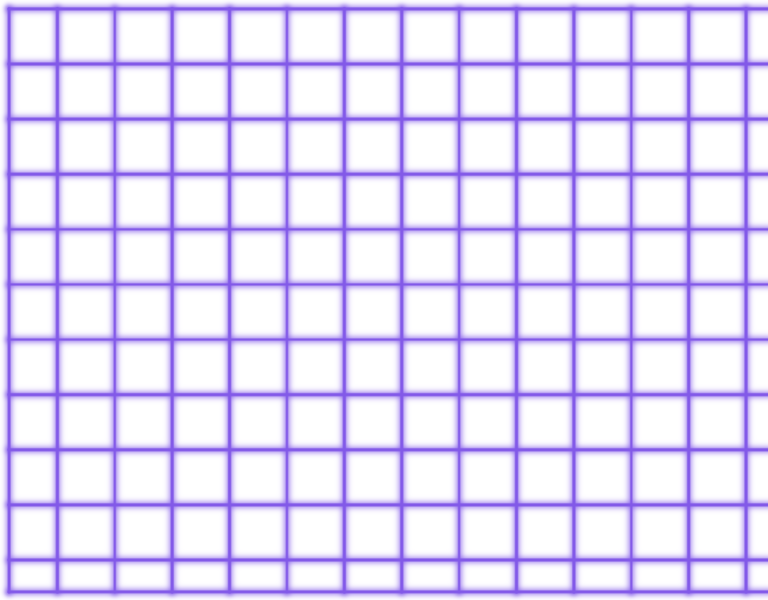
This pattern is drawn by a WebGL 2 fragment shader. Its source:

```glsl
#version 300 es
precision highp float;
// Violet grid with a soft glow on white, framed at left, top and bottom and open at right.
// Rounding to the nearest column and row gives line distances, shaded as a core plus a
// Gaussian halo; some lines are slightly thinner than the rest.

uniform vec2 u_resolution;
out vec4 fragColor;

// Opacity of a line at distance d from its centre, for a given half width
float glowLine(float d, float halfWidth) {
    float soft = max(0.0018, 0.7 / u_resolution.y);
    float core = 1.0 - smoothstep(halfWidth - soft, halfWidth + soft, d);
    float halo = 0.55 * exp(-d * d / 0.000058);
    return 1.0 - (1.0 - core) * (1.0 - halo);
}

void main() {
    // Units of canvas height, measured from the upper left
    vec2 p = vec2(gl_FragCoord.x, u_resolution.y - gl_FragCoord.y) / u_resolution.y;

    // Frame edges, and how far the point lies beyond them
    float left = 0.0152, top = 0.0148, bottom = 0.9864;
    vec2 beyond = max(vec2(left - p.x, max(top - p.y, p.y - bottom)), 0.0);

    // Nearest regular column and row
    vec2 pitch = vec2(0.09565, 0.09185);
    float column = max(round(p.x / pitch.x), 1.0);
    float row = clamp(round((p.y - top) / pitch.y), 0.0, 10.0);
    float dx = abs(p.x - column * pitch.x);
    float dy = abs(p.y - top - row * pitch.y);

    // Every third column and the three middle rows are thinner
    float columnWidth = mod(column, 3.0) == 2.0 ? 0.0019 : 0.0026;
    float rowWidth = abs(row - 5.0) < 1.5 ? 0.0019 : 0.0026;

    // Lines end at the frame; the left and bottom frame lines are off the regular pitch
    float vertical = max(glowLine(length(vec2(dx, beyond.y)), columnWidth),
                         glowLine(length(vec2(p.x - left, beyond.y)), 0.0024));
    float horizontal = max(glowLine(length(vec2(dy, beyond.x)), rowWidth),
                           glowLine(length(vec2(p.y - bottom, beyond.x)), 0.0024));

    // Overlay both directions on white
    float ink = 1.0 - (1.0 - vertical) * (1.0 - horizontal);
    vec3 violet = vec3(0.51, 0.35, 0.91);
    fragColor = vec4(mix(vec3(1.0), violet, ink), 1.0);
}
```
